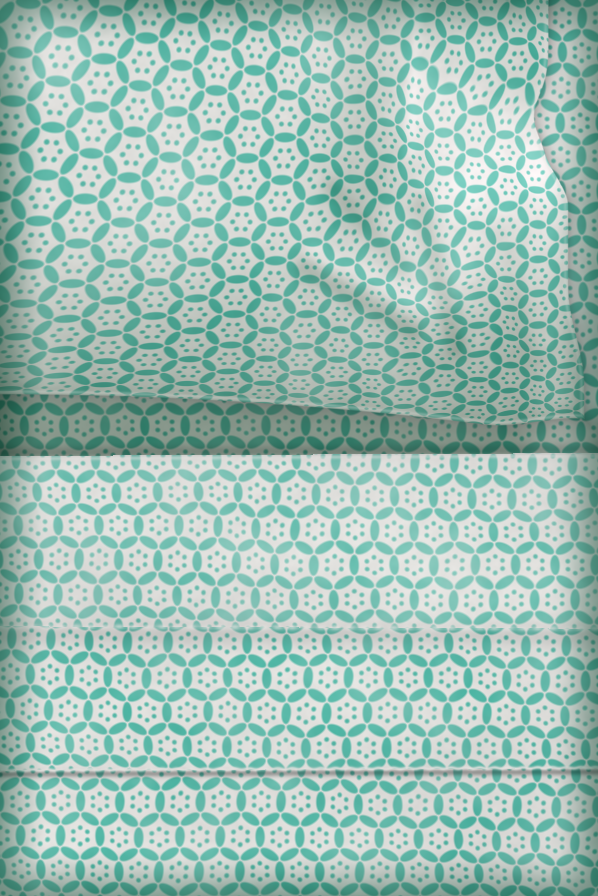
This pattern is drawn by a Shadertoy shader. Its source:

```glsl
const float TAU = 6.2831853;
const vec3 LINEN = vec3(0.885, 0.882, 0.87);
const vec3 TEAL = vec3(0.34, 0.72, 0.655);
const vec3 SHADE = vec3(0.61, 0.68, 0.635);

vec2 rotate(vec2 p, float a) {
    float c = cos(a), s = sin(a);
    return vec2(c * p.x - s * p.y, s * p.x + c * p.y);
}

float cover(float d, float blur) {
    return 1.0 - smoothstep(-blur, blur, d);
}

float ridge(float d, float width) {
    return exp(-d * d / (width * width));
}

// Soft crease along a segment
float crease(vec2 p, vec2 a, vec2 b, float width) {
    vec2 ab = b - a;
    float t = clamp(dot(p - a, ab) / dot(ab, ab), 0.0, 1.0);
    return ridge(length(p - a - ab * t), width);
}

float ripples(vec2 p) {
    float sum = 0.0, amp = 0.5;
    for (int i = 0; i < 4; i++) {
        sum += amp * sin(p.x + 1.7 * sin(p.y));
        p = rotate(p, 0.9) * 1.8 + 1.3;
        amp *= 0.55;
    }
    return sum;
}

// Ellipse with its long axis on y
float petal(vec2 p, vec2 radii) {
    float k = length(p / radii);
    return k * (k - 1.0) / max(length(p / (radii * radii)), 0.001);
}

// Hexagons edged with petals, each holding a ring of six dots
float hexPrint(vec2 q, float blur) {
    vec2 period = vec2(1.0, sqrt(3.0));
    vec2 a = mod(q, period) - 0.5 * period;
    vec2 b = mod(q - 0.5 * period, period) - 0.5 * period;
    vec2 cell = dot(a, a) < dot(b, b) ? a : b;
    float sector = TAU / 6.0;
    float turn = atan(cell.y, cell.x) / sector;
    vec2 toEdge = rotate(cell, -floor(turn + 0.5) * sector);
    vec2 toCorner = rotate(cell, -(floor(turn) + 0.5) * sector);
    float leaf = petal(toEdge - vec2(0.5, 0.0), vec2(0.118, 0.255));
    float bead = length(toCorner - vec2(0.205, 0.0)) - 0.056;
    return cover(min(leaf, bead), blur);
}

float pillowBottom(float x) {
    return 0.56 - 0.115 * x * x + 0.022 * smoothstep(0.54, 0.66, x);
}

float pillowSide(float y) {
    return 0.652 - 0.022 * smoothstep(0.77, 0.83, y)
        - 0.018 * smoothstep(0.57, 0.68, y) - 0.016 * ridge(y - 0.87, 0.035);
}

vec3 dye(float ink, float fade) {
    return mix(LINEN, mix(TEAL, LINEN, fade), ink);
}

vec3 sheets(vec2 p, float px, float stitchY, float seamY, float foldY) {
    float size = 0.0443;
    float panel = step(p.y, foldY) + step(p.y, stitchY) + step(p.y, seamY);
    float sway = 0.003 * ripples(p * vec2(11.0, 17.0) + panel * 2.0);
    vec2 origin = vec2(0.007 + 0.013 * panel, panel < 0.5 ? 0.527 :
        panel < 1.5 ? 0.452 : panel < 2.5 ? 0.209 : 0.069);
    vec2 q = (p - origin + vec2(sway, sway + 0.012 * p.x)) / size;
    float fade = abs(panel - 1.0) < 0.5 ? 0.24 : 0.06;
    fade += 0.14 * ripples(p * 31.0);
    vec3 col = dye(hexPrint(q, px / size + 0.01), fade);

    // Folded layers and the shadow below the pillow
    float light = 0.985 + 0.035 * ripples(p * vec2(6.0, 14.0));
    light *= 1.0 - 0.14 * ridge(p.y - foldY - 0.004, 0.007);
    light *= 1.0 - 0.09 * ridge(p.y - stitchY + 0.008, 0.013);
    light *= 1.0 - 0.30 * ridge(p.y - seamY + 0.004, 0.004);
    float under = cover(p.y - pillowBottom(p.x) - 0.005, 0.018) * step(foldY, p.y);
    under *= 1.0 - 0.5 * smoothstep(0.56, 0.66, p.x);
    col *= light * mix(vec3(1.0), SHADE, under);

    // Hem edge, stitches and ragged seam
    float thread = 0.5 + 0.5 * sin(p.x * 390.0);
    col = mix(col, LINEN, 0.65 * ridge(p.y - stitchY, 0.0032) * (0.45 + 0.55 * thread));
    col = mix(col, LINEN, 0.85 * ridge(p.y - seamY - 0.0012 * thread, 0.002));
    return mix(col, LINEN, 0.5 * ridge(p.y - foldY + 0.003, 0.0025));
}

vec3 pillow(vec2 p, float px) {
    float size = 0.0575;
    float lift = max(p.y - pillowBottom(p.x), 0.0);
    float rumple = smoothstep(0.27, 0.5, p.x);
    float wave = ripples(p * vec2(17.0, 14.0));

    // Cloth bends away at the bottom and gathers to the right
    vec2 q = vec2(0.97 * p.x + 0.45 * p.x * p.x - 0.17 * (1.0 - 1.4 * p.x) * (p.y - 0.8),
        (p.y - 0.8) * (1.0 + 0.5 * p.x) + 0.025 * p.x) / size;
    q.y -= 2.1 * exp(-lift / 0.08);
    q += rumple * vec2(0.17, 0.21) * wave + 0.04 * wave;
    vec3 col = dye(hexPrint(q.yx, px / size * 1.2 + 0.008), 0.10 + 0.18 * wave);

    // Rounded form, then folds toward the right
    float light = 0.81 + 0.18 * smoothstep(0.0, 0.24, lift);
    light -= 0.12 * exp(-lift / 0.018);
    light += (0.02 + 0.06 * rumple) * wave;
    light -= 0.10 * crease(p, vec2(0.41, 0.95), vec2(0.40, 0.78), 0.045);
    light -= 0.14 * crease(p, vec2(0.34, 0.70), vec2(0.46, 0.63), 0.014);
    light -= 0.12 * crease(p, vec2(0.47, 0.77), vec2(0.51, 0.61), 0.014);
    light -= 0.09 * crease(p, vec2(0.37, 0.79), vec2(0.45, 0.70), 0.012);
    light -= 0.07 * crease(p, vec2(0.56, 0.74), vec2(0.59, 0.60), 0.016);
    light += 0.06 * crease(p, vec2(0.466, 1.0), vec2(0.458, 0.83), 0.008);
    light += 0.06 * crease(p, vec2(0.35, 0.72), vec2(0.47, 0.66), 0.012);
    light += 0.08 * crease(p, vec2(0.53, 0.79), vec2(0.60, 0.80), 0.035);
    return col * mix(SHADE, vec3(1.0), 1.0 - 2.7 * (1.0 - light));
}

void mainImage(out vec4 fragColor, in vec2 fragCoord) {
    vec2 p = fragCoord / iResolution.y;
    float px = 1.0 / iResolution.y;
    float side = pillowSide(p.y) - p.x;
    float inside = min(side, p.y - pillowBottom(p.x));
    vec3 col = sheets(p, px, 0.301 - 0.004 * p.x, 0.14 + 0.004 * p.x, 0.491 + 0.005 * p.x);

    // Contact shadow, pillow and its rim
    col *= 1.0 - 0.25 * exp(-max(-inside, 0.0) / 0.008);
    col = mix(col, pillow(p, px), cover(-inside, px));
    col = mix(col, LINEN, 0.3 * ridge(inside - 0.003, 0.002));

    // Woven mottling
    col *= 1.0 + 0.014 * ripples(p * 160.0);

    // Green-grey darkening toward the border
    vec2 uv = fragCoord / iResolution.xy;
    vec2 border = min(uv, 1.0 - uv) * vec2(iResolution.x / iResolution.y, 1.0);
    float clear = smoothstep(-0.02, 0.055, border.x) * smoothstep(-0.025, 0.055, border.y);
    col *= mix(vec3(0.48, 0.62, 0.57), vec3(1.0), clear);
    fragColor = vec4(clamp(col, 0.0, 1.0), 1.0);
}
```
